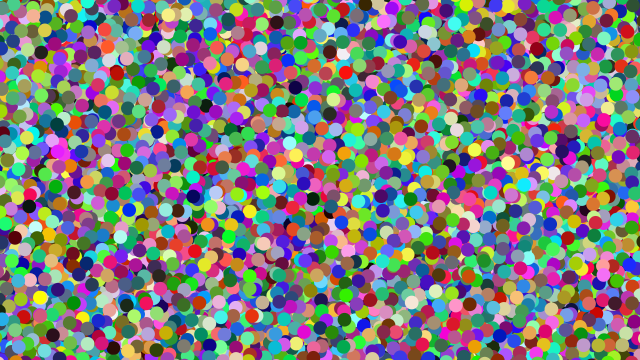
This pattern is drawn by a WebGL 2 fragment shader. Its source:

```glsl
#version 300 es
precision highp float;
// Dense confetti: equal flat discs in random colours, piled up in many layers.

uniform vec2 u_resolution;
out vec4 fragColor;

// Integer hash (PCG style): three random values in 0..1 per cell and layer
vec3 hash3(ivec3 cell) {
    uvec3 v = uvec3(cell) * 1664525u + 1013904223u;
    v.x += v.y * v.z; v.y += v.z * v.x; v.z += v.x * v.y;
    v ^= v >> 16u;
    v.x += v.y * v.z; v.y += v.z * v.x; v.z += v.x * v.y;
    return vec3(v >> 8u) / 16777216.0;
}

mat2 rotation(float angle) {
    float c = cos(angle), s = sin(angle);
    return mat2(c, s, -s, c);
}

void main() {
    const float radius = 0.019;            // in canvas heights
    const float cellSize = 2.0 * radius;
    vec2 uv = gl_FragCoord.xy / u_resolution.y;
    float pixel = 1.0 / u_resolution.y;

    vec3 color = vec3(0.0);
    float uncovered = 1.0;

    // Composite from the top layer down until the pixel is covered
    for (int layer = 0; layer < 14 && uncovered > 0.002; layer++) {
        // Each layer is turned and shifted so that no grid shows
        vec2 shift = 40.0 * hash3(ivec3(layer, 71, 5)).xy;
        vec2 p = rotation(2.4 * float(layer)) * uv / cellSize + shift;
        ivec2 home = ivec2(floor(p));

        // One disc placed freely in each cell of the 3 x 3 neighbourhood
        for (int y = -1; y <= 1; y++) {
            for (int x = -1; x <= 1; x++) {
                ivec2 cell = home + ivec2(x, y);
                vec2 center = vec2(cell) + hash3(ivec3(cell, layer)).xy;
                float edge = distance(p, center) * cellSize - radius;
                float cover = clamp(0.5 - edge / pixel, 0.0, 1.0);
                vec3 discColor = hash3(ivec3(cell, layer + 100));
                color += uncovered * cover * discColor;
                uncovered *= 1.0 - cover;
            }
        }
    }

    // Rare gaps show a muted violet ground
    color += uncovered * vec3(0.49, 0.21, 0.77);
    fragColor = vec4(color, 1.0);
}
```
